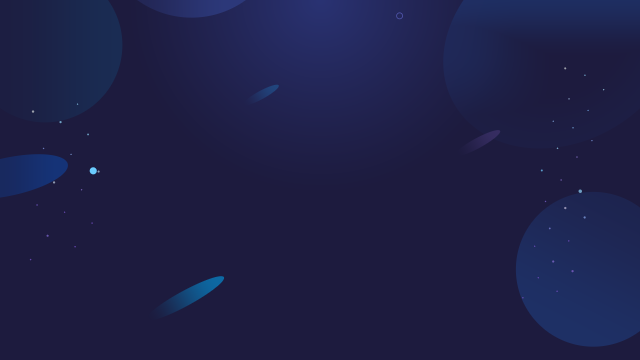
Give the GLSL for this background, as a WebGL 2 fragment shader.

```glsl
#version 300 es
precision highp float;
uniform vec2 u_resolution;
out vec4 outColor;

// Lengths are in canvas heights, origin at the lower left
const vec3 NIGHT = vec3(0.112, 0.105, 0.242);
const vec3 GLOW = vec3(0.162, 0.197, 0.450);
const vec3 TEAL = vec3(0.100, 0.172, 0.325);
const vec3 INDIGO = vec3(0.175, 0.225, 0.485);
const vec3 NAVY = vec3(0.120, 0.195, 0.410);
const vec3 COBALT = vec3(0.080, 0.205, 0.480);
const vec3 CYAN = vec3(0.420, 0.800, 1.000);
const vec3 VIOLET = vec3(0.480, 0.320, 0.800);
const vec3 RING = vec3(0.330, 0.350, 0.700);

const vec2 GLOW_CENTER = vec2(0.891, 1.0);
const float GLOW_RADIUS = 0.545;
const float GLOW_FALLOFF = 1.2;
const float COMET_TILT = 0.5;
const float DOT_MIN = 0.0018;
const float DOT_MAX = 0.0052;

// Comet: center, half length, half width
const vec4 COMETS[3] = vec4[3](
    vec4(0.725, 0.736, 0.056, 0.0115),
    vec4(1.326, 0.602, 0.072, 0.0140),
    vec4(0.514, 0.171, 0.123, 0.0210));
const vec3 COMET_COLORS[3] = vec3[3](
    vec3(0.130, 0.270, 0.490),
    vec3(0.210, 0.175, 0.380),
    vec3(0.050, 0.410, 0.640));

float hash(float n) {
    return fract(sin(n * 12.9898) * 43758.5453);
}

// Antialiased coverage of a signed distance
float cover(float d) {
    return clamp(0.5 - d * u_resolution.y, 0.0, 1.0);
}

float disc(vec2 p, vec2 center, float radius) {
    return cover(length(p - center) - radius);
}

vec2 turn(vec2 p, float angle) {
    float c = cos(angle), s = sin(angle);
    return vec2(c * p.x + s * p.y, c * p.y - s * p.x);
}

float ellipse(vec2 q, vec2 radii) {
    float k = length(q / radii);
    float slope = length(q / (radii * radii));
    return cover((k - 1.0) * k / max(slope, 1e-4));
}

// Small dots spread over a box that leans sideways with height
vec3 scatter(vec3 color, vec2 p, vec2 corner, vec2 size, float lean, int count, float seed) {
    for (int i = 0; i < count; i++) {
        float n = float(i);
        float h = hash(n + seed);
        float across = fract(n * 0.618 + seed);
        float up = (n + 0.2 + 0.6 * hash(n + seed + 40.0)) / float(count);
        vec2 center = corner + size * vec2(across, up) + vec2(lean * up, 0.0);
        float radius = mix(DOT_MIN, DOT_MAX, pow(h, 5.0));
        float cool = smoothstep(0.15, 0.75, up + 0.5 * (h - 0.5));
        vec3 tint = mix(VIOLET, mix(CYAN, vec3(0.8), hash(n + seed + 80.0)), cool);
        color = mix(color, tint, 0.75 * disc(p, center, radius));
    }
    return color;
}

void main() {
    vec2 p = gl_FragCoord.xy / u_resolution.y;

    // Night sky with a glow from the top
    float glow = max(1.0 - distance(p, GLOW_CENTER) / GLOW_RADIUS, 0.0);
    vec3 color = mix(NIGHT, GLOW, pow(glow, GLOW_FALLOFF));

    // Upper discs
    float fade = mix(0.2, 1.0, smoothstep(0.0, 0.34, p.x));
    color = mix(color, TEAL, fade * disc(p, vec2(0.125, 0.875), 0.215));
    fade = mix(0.35, 0.95, smoothstep(0.38, 0.66, p.x));
    color = mix(color, INDIGO, fade * disc(p, vec2(0.532, 1.208), 0.257));

    // Wide oval, lit along its top and left
    vec2 q = turn(p - vec2(1.5625, 0.884), 0.52);
    float topLight = 0.85 * smoothstep(0.83, 1.02, p.y);
    float leftLight = 0.45 * (1.0 - smoothstep(1.28, 1.56, p.x)) * smoothstep(0.58, 0.85, p.y);
    float rimLight = 0.14 * smoothstep(0.4, 1.0, length(q / vec2(0.347, 0.278)));
    fade = max(max(topLight, leftLight), rimLight);
    color = mix(color, NAVY, fade * ellipse(q, vec2(0.347, 0.278)));

    // Lower right disc, brighter toward the bottom
    q = p - vec2(1.648, 0.252);
    fade = mix(0.92, 0.40, smoothstep(-0.20, 0.24, dot(q, vec2(0.45, 0.89))));
    color = mix(color, NAVY, fade * disc(q, vec2(0.0), 0.215));

    // Blue oval on the left edge
    q = turn(p - vec2(0.023, 0.509), 0.21);
    fade = mix(0.55, 0.95, smoothstep(0.0, 0.17, p.x));
    color = mix(color, COBALT, fade * ellipse(q, vec2(0.169, 0.053)));

    // Comets that fade toward the tail
    for (int i = 0; i < 3; i++) {
        vec4 comet = COMETS[i];
        q = turn(p - comet.xy, COMET_TILT);
        fade = smoothstep(-1.0, 0.9, q.x / comet.z);
        color = mix(color, COMET_COLORS[i], fade * ellipse(q, comet.zw));
    }

    // Dots, ring and bright spot
    color = scatter(color, p, vec2(0.085, 0.265), vec2(0.20, 0.47), 0.0, 15, 3.0);
    color = scatter(color, p, vec2(1.45, 0.155), vec2(0.15, 0.67), 0.09, 24, 7.0);
    float ring = abs(distance(p, vec2(1.110, 0.956)) - 0.0083) - 0.0011;
    color = mix(color, RING, 0.9 * cover(ring));
    color = mix(color, CYAN, disc(p, vec2(0.259, 0.5255), 0.0098));

    outColor = vec4(color, 1.0);
}
```
